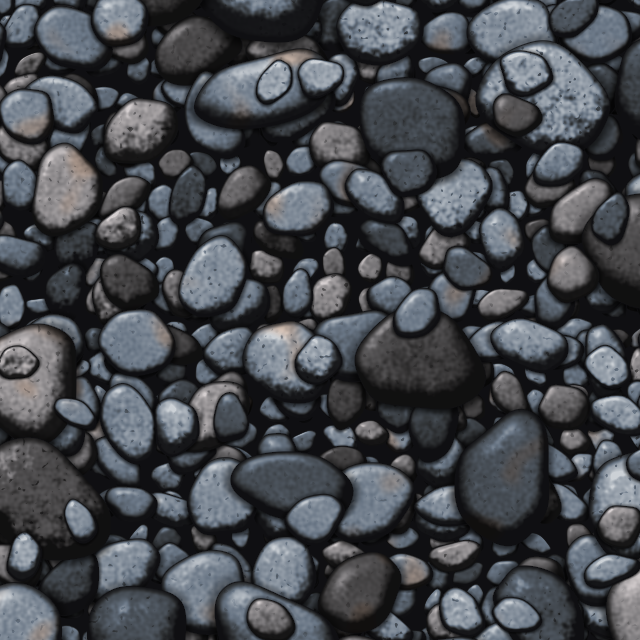
Reproduce this texture procedurally as a Shadertoy shader.

```glsl
// Wet slate-blue beach pebbles, piled in layers under soft overhead light.

const vec3 SHADOW = vec3(0.06, 0.06, 0.07);
const vec3 CHARCOAL = vec3(0.18, 0.19, 0.20);
const vec3 SLATE = vec3(0.41, 0.46, 0.52);
const vec3 GLINT = vec3(0.80, 0.82, 0.84);
const vec3 RUST = vec3(0.40, 0.34, 0.30);
const vec3 LIGHT = vec3(-0.15, 0.48, 0.86);
const vec3 HALFWAY = vec3(-0.25, 0.55, 0.80);
const int FACETS = 6;
const int LAYERS = 5;

// Stones per canvas side and share of filled cells, top layer first
const float COUNTS[LAYERS] = float[LAYERS](13.0, 5.0, 8.3, 12.0, 19.0);
const float SHARES[LAYERS] = float[LAYERS](0.16, 0.42, 0.62, 0.85, 1.0);

struct Pebble {
    float radius;   // 0 at the centre, 1 at the edge
    vec2 outward;
    vec2 seed;
    float depth;
};

vec3 hash3(vec2 p) {
    vec3 q = fract(p.xyx * vec3(0.1031, 0.1030, 0.0973));
    q += dot(q, q.yxz + 33.33);
    return fract((q.xxy + q.yzz) * q.zyx);
}

float cornerSlope(vec2 cell, vec2 offset) {
    return dot(hash3(cell).xy * 2.0 - 1.0, offset);
}

float gradientNoise(vec2 p) {
    vec2 i = floor(p), f = fract(p);
    vec2 u = f * f * (3.0 - 2.0 * f);
    vec2 e = vec2(1.0, 0.0);
    float low = mix(cornerSlope(i, f), cornerSlope(i + e, f - e), u.x);
    float high = mix(cornerSlope(i + e.yx, f - e.yx), cornerSlope(i + 1.0, f - 1.0), u.x);
    return mix(low, high, u.y);
}

vec2 noisePair(vec2 p) {
    return vec2(gradientNoise(p), gradientNoise(p + 41.7));
}

// Rounded polygon: x is the radius (1 at the edge), yz its gradient.
vec3 pebbleShape(vec2 q, float chance) {
    float total = 0.0, turn = 6.2832 / float(FACETS);
    mat2 spin = mat2(cos(turn), sin(turn), -sin(turn), cos(turn));
    vec2 facet = vec2(cos(chance * 6.0), sin(chance * 6.0)), slope = vec2(0.0);
    for (int k = 0; k < FACETS; k++) {
        float reach = mix(0.82, 1.06, fract(chance * 37.0 + float(k * k) * 0.618));
        float t = max(dot(q, facet), 0.0) / reach;
        float t5 = t * t * t * t * t;
        total += t5 * t;
        slope += t5 * facet / reach;
        facet = spin * facet;
    }
    float radius = max(pow(total, 1.0 / 6.0), 0.001);
    return vec3(radius, slope / pow(radius, 5.0));
}

vec3 stoneRamp(float tone) {
    vec3 c = mix(SHADOW, CHARCOAL, clamp((tone - 0.05) / 0.14, 0.0, 1.0));
    c = mix(c, SLATE, clamp((tone - 0.19) / 0.27, 0.0, 1.0));
    return mix(c, GLINT, clamp((tone - 0.46) / 0.36, 0.0, 1.0));
}

vec3 pebbleColor(vec2 uv, Pebble stone) {
    vec3 a = hash3(stone.seed + 101.0), b = hash3(stone.seed + 202.0);
    vec2 s = uv + a.xy * 9.0;
    vec2 coarse = noisePair(s * 48.0), fine = noisePair(s * 135.0);
    float mottle = gradientNoise(s * 16.0);

    // Flat-topped dome with a random tilt and a bumpy skin
    float steep = mix(1.3, 2.4, a.x) * pow(stone.radius, mix(2.2, 5.5, a.y));
    float rough = mix(0.14, 0.55, b.x * b.x);
    vec2 tilt = (b.yz - 0.5) * 0.45 + rough * (coarse + 0.7 * fine);
    vec3 normal = normalize(vec3(stone.outward * steep + tilt, 1.0));

    // Sky sheen on the face, dark flanks, sharp wet highlights
    float face = smoothstep(0.42, 0.90, dot(normal, LIGHT));
    float gloss = pow(max(dot(normal, HALFWAY), 0.0), 36.0);
    float rim = 1.0 - smoothstep(0.87, 1.0, stone.radius);
    float albedo = a.z < 0.2 ? 0.30 : mix(0.46, 0.63, b.x);
    float pits = smoothstep(0.25, 0.45, fine.x) * rough;
    albedo *= 1.0 + 0.22 * mottle + 0.22 * fine.y - 0.9 * pits;
    float tone = albedo * mix(0.13, 1.0, face) * mix(0.35, 1.0, rim);
    tone += 0.24 * gloss * mix(0.3, 1.0, rim);

    // Some stones are warm grey, a few carry rusty stains
    vec3 color = stoneRamp(tone * stone.depth);
    float grey = dot(color, vec3(0.333));
    color = mix(color, grey * vec3(1.03, 0.99, 0.99), step(0.72, b.y) * 0.85);
    float stain = smoothstep(0.08, 0.4, mottle) * step(0.7, b.z);
    return mix(color, RUST * grey * 2.6, stain * 0.7);
}

void mainImage(out vec4 fragColor, in vec2 fragCoord) {
    vec2 uv = fragCoord / iResolution.y;
    Pebble stone = Pebble(1.0, vec2(0.0), vec2(0.0), 0.0);
    float shade = 1.0, seam = 1.0;
    bool found = false;

    // Search from the top down for the first pebble under this point
    for (int layer = 0; layer < LAYERS && !found; layer++) {
        float count = COUNTS[layer], level = float(layer);
        vec2 grid = uv * count + level * 0.37;
        for (int k = 0; k < 4 && !found; k++) {
            vec2 cell = floor(grid - 0.5) + vec2(k & 1, k >> 1);
            vec2 seed = cell + level * 57.0 + 11.0;
            vec3 place = hash3(seed), size = hash3(seed + 303.0);
            if (size.z > SHARES[layer]) continue;

            vec2 p = grid - cell - 0.5 - (place.xy - 0.5) * 0.38;
            float angle = 3.1416 * place.z;
            vec2 axis = vec2(cos(angle), sin(angle)), side = vec2(-axis.y, axis.x);
            vec2 radii = mix(0.46, 0.62, size.x) * vec2(1.0, mix(0.55, 0.95, size.y));
            vec2 q = vec2(dot(p, axis), dot(p, side)) / radii;
            if (dot(q, q) > 1.8) continue;

            q += 0.07 * sin(q.yx * 2.7 + place.xy * 20.0);
            vec3 shape = pebbleShape(q, place.z);
            vec2 slope = axis * shape.y / radii.x + side * shape.z / radii.y;
            float steepness = max(length(slope), 0.001);
            vec2 outward = slope / steepness;

            // Dark seam fades smoothly on both sides of the outline
            float edge = (shape.x - 1.0) / (steepness * count);
            seam *= clamp(abs(edge) * iResolution.y, 0.0, 1.0);
            found = edge < 0.0;
            if (found) {
                stone = Pebble(shape.x, outward, seed, 1.06 - 0.05 * level);
            } else {
                float contact = mix(0.30, 0.65, 0.5 + 0.5 * outward.y);
                shade *= mix(contact, 1.0, smoothstep(0.98, 1.2, shape.x));
            }
        }
    }

    vec3 color = SHADOW;
    if (found) color = pebbleColor(uv, stone) * shade;
    fragColor = vec4(mix(SHADOW, color, mix(0.3, 1.0, seam)), 1.0);
}
```
